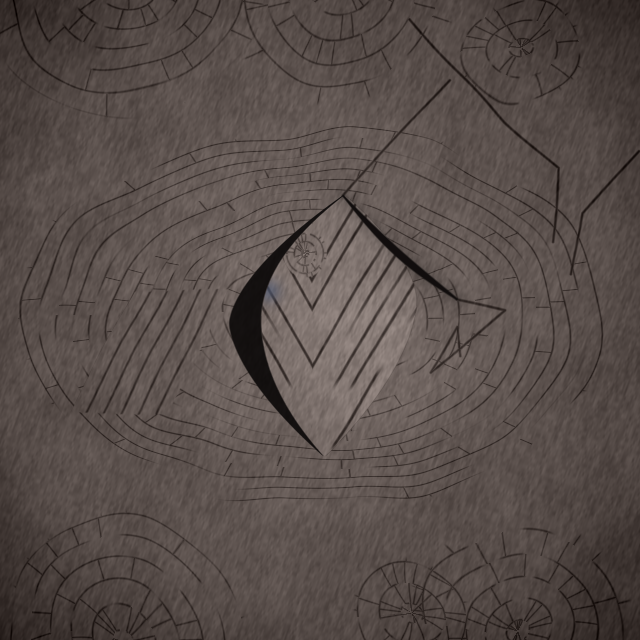
Write a Shadertoy shader that draws this texture.

```glsl
const vec3 DARK = vec3(0.12, 0.09, 0.08);
const vec3 LIGHT = vec3(0.56, 0.51, 0.49);
const vec3 HOLLOW = vec3(0.065, 0.052, 0.05);
const vec3 COOL = vec3(0.32, 0.36, 0.46);
const vec2 CENTRE = vec2(0.49, 0.505);
const vec2 LEAF_TOP = vec2(0.538, 0.695);
const vec2 BLADE_END = vec2(0.712, 0.531);
const float LEAF_BASE = 0.288;
const float RING_GAP = 0.026;
const float LINE = 0.0012;
const float CHEVRON_GAP = 0.045;
const float CHEVRON_X = 0.486;
const float GRAIN = 0.34;
const float INK = 0.42;

// Knot groups: centre and radius
const vec3 KNOTS[6] = vec3[6](
    vec3(0.19, 0.0, 0.19), vec3(0.81, 0.02, 0.17), vec3(0.64, 0.04, 0.09),
    vec3(0.19, 1.04, 0.22), vec3(0.53, 1.02, 0.18), vec3(0.81, 0.92, 0.09));

// Long incised strokes: start and end
const vec4 CUTS[11] = vec4[11](
    vec4(0.536, 0.692, 0.602, 0.765), vec4(0.602, 0.765, 0.705, 0.875),
    vec4(0.64, 0.97, 0.79, 0.81), vec4(0.79, 0.81, 0.875, 0.735),
    vec4(0.875, 0.735, 0.865, 0.62), vec4(1.0, 0.765, 0.91, 0.665),
    vec4(0.91, 0.665, 0.895, 0.57), vec4(0.712, 0.531, 0.788, 0.514),
    vec4(0.788, 0.514, 0.671, 0.42), vec4(0.713, 0.49, 0.671, 0.42),
    vec4(0.713, 0.49, 0.718, 0.446));

float hash(vec2 p) { return fract(sin(dot(p, vec2(127.1, 311.7))) * 43758.5453); }

float noise(vec2 p) {
    vec2 i = floor(p), f = fract(p);
    f = f * f * (3.0 - 2.0 * f);
    return mix(mix(hash(i), hash(i + vec2(1, 0)), f.x),
               mix(hash(i + vec2(0, 1)), hash(i + vec2(1, 1)), f.x), f.y);
}

float edge() { return 0.7 / iResolution.y + 0.0006; }
float fill(float d) { return smoothstep(-edge(), edge(), d); }
float stroke(float d, float w) { return fill(w - d); }

// x is distance to the segment, y is position along it
vec2 segment(vec2 p, vec2 a, vec2 b) {
    vec2 v = b - a;
    float t = clamp(dot(p - a, v) / dot(v, v), 0.0, 1.0);
    return vec2(length(p - a - v * t), t);
}

// Curve x(y) bulging at apex; ends hold (offset, height) above and below
float bow(float y, vec2 apex, vec4 ends, float power) {
    float h = y - apex.y;
    vec2 e = h > 0.0 ? ends.xy : ends.zw;
    return apex.x + e.x * pow(abs(h) / e.y, power);
}

// Interrupted rings with cross cuts between neighbours
float brokenRings(vec2 q, float gap, float seed) {
    float r = length(q) / gap, a = atan(q.y, q.x);
    float ring = stroke(abs(fract(r) - 0.5) * gap, LINE);
    ring *= smoothstep(0.28, 0.55, noise(vec2(a * 3.5 + seed, floor(r) * 5.3)));
    float band = floor(r + 0.5);
    float t = a * 4.0 + hash(vec2(band, seed)) * 6.0;
    float cut = stroke(abs(fract(t) - 0.5) * 0.25 * length(q), LINE * 0.8);
    return max(ring, cut * step(0.62, hash(vec2(floor(t), band + seed))));
}

void mainImage(out vec4 fragColor, in vec2 fragCoord) {
    vec2 uv = fragCoord / iResolution.xy;
    vec2 wobble = vec2(noise(uv * 9.0), noise(uv * 9.0 + 37.0)) - 0.5;
    vec2 p = uv + wobble * 0.028;
    vec2 fine = uv + wobble * 0.007;

    // Regions of the central leaf
    float inside = fill(uv.y - LEAF_BASE) * fill(LEAF_TOP.y - uv.y);
    float outerX = bow(uv.y, vec2(0.358, 0.495), vec4(0.178, 0.2, 0.146, 0.207), 1.6);
    float innerX = bow(uv.y, vec2(0.408, 0.5), vec4(0.13, 0.195, 0.097, 0.212), 1.95);
    float rightX = bow(uv.y, vec2(0.652, 0.53), vec4(-0.112, 0.165, -0.142, 0.242), 1.7);
    float hollow = inside * fill(uv.x - outerX) * fill(innerX - uv.x);
    float leaf = inside * fill(uv.x - innerX) * fill(rightX - uv.x);

    // Oval of broken rings around the leaf
    vec2 oval = (p - CENTRE) / vec2(1.0, 0.64);
    float ovalMask = 1.0 - smoothstep(0.455, 0.465, length(oval));
    float ink = brokenRings(oval, RING_GAP, 3.0) * ovalMask;

    // Slanted boards on the left
    vec2 boards = abs(fine - vec2(0.235, 0.45) - vec2(0.5 * (fine.y - 0.45), 0.0));
    float boardMask = fill(0.075 - boards.x) * fill(0.095 - boards.y);
    float slant = abs(fract((fine.x - 0.5 * fine.y) / 0.027) - 0.5) * 0.024;
    ink = mix(ink, stroke(slant, LINE * 1.3), boardMask);

    // Knots beyond the oval
    for (int i = 0; i < 6; i++) {
        vec2 q = p - KNOTS[i].xy;
        float near = 1.0 - smoothstep(-0.005, 0.005, length(q) - KNOTS[i].z);
        ink = max(ink, brokenRings(q, 0.034, float(i) * 7.0) * near * (1.0 - ovalMask) * 0.85);
    }
    for (int i = 0; i < 11; i++)
        ink = max(ink, stroke(segment(fine, CUTS[i].xy, CUTS[i].zw).x, LINE * 1.5) * 1.2);

    // Chevron grooves and a small whorl on the leaf
    float side = fine.x - CHEVRON_X;
    float v = fine.y - (side > 0.0 ? 1.65 : 1.75) * abs(side) - 0.427;
    float groove = stroke(abs(fract(v / CHEVRON_GAP + 0.5) - 0.5) * CHEVRON_GAP * 0.52, 0.0021);
    groove *= smoothstep(0.2, 0.4, noise(vec2(floor(v / CHEVRON_GAP + 0.5) * 3.7, uv.y * 11.0)));
    vec2 whorl = fine - vec2(0.475, 0.603);
    float whorlMask = fill(0.036 - length(whorl));
    float leafInk = mix(groove * 1.6, brokenRings(whorl, 0.012, 5.0), whorlMask);
    leafInk = max(leafInk, stroke(abs(uv.x - rightX), LINE) * 0.8);
    ink = mix(ink, leafInk, leaf);

    // Light falloff and wood grain
    float dist = length(uv - CENTRE);
    float tone = 0.44 + 0.33 * exp(-dist * dist * 8.0) - 0.3 * smoothstep(0.45, 0.75, dist);
    tone += leaf * (0.07 + 0.12 * smoothstep(0.42, 0.6, uv.x));
    vec2 fibre = mat2(0.94, 0.34, -0.34, 0.94) * uv;
    float grain = noise(fibre * vec2(230.0, 50.0)) * 0.5 + noise(fibre * vec2(380.0, 150.0)) * 0.5;
    tone += (grain - 0.5) * GRAIN * (0.6 + tone * 0.4) + (noise(uv * 14.0) - 0.5) * 0.1;
    tone -= ink * INK;
    vec3 colour = mix(DARK, LIGHT, tone);

    // Cool reflection, dark hollow and tapered blade
    float cool = exp(-dot(uv - vec2(0.421, 0.545), uv - vec2(0.421, 0.545)) * 3500.0);
    colour = mix(colour, COOL, cool * 0.65 * leaf);
    colour = mix(colour, HOLLOW + 0.02 * grain, hollow);
    vec2 blade = segment(uv - vec2(0.006, 0.006) * sin(uv.x * 18.0), LEAF_TOP, BLADE_END);
    float bladeWidth = 0.0015 + 0.0045 * sin(3.14159 * blade.y);
    colour *= 1.0 - 0.25 * exp(-blade.x * 90.0);
    colour = mix(colour, HOLLOW, stroke(blade.x, bladeWidth));
    fragColor = vec4(clamp(colour, 0.0, 1.0), 1.0);
}
```
